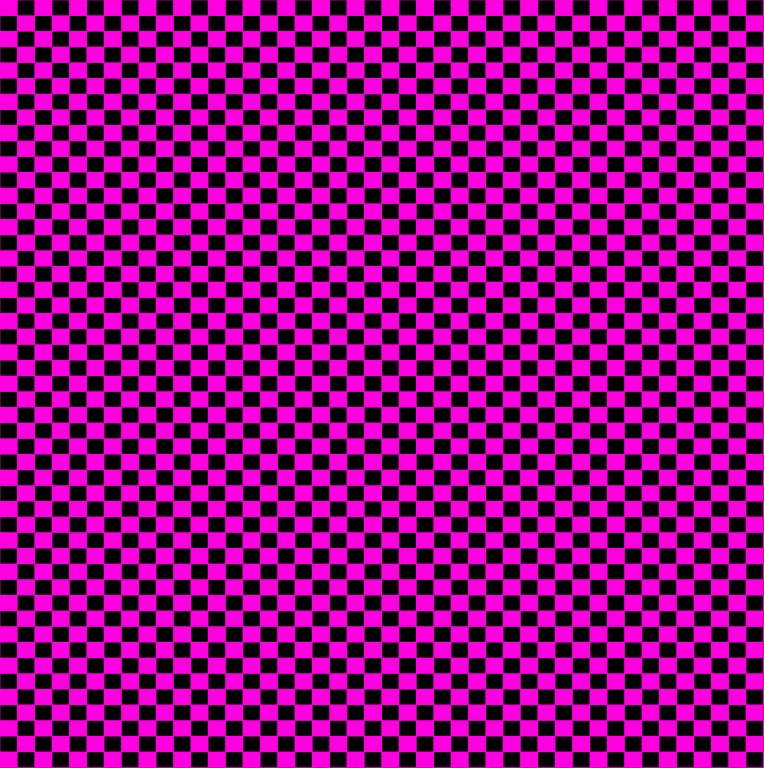
A WebGL 2 fragment shader for this pattern:

```glsl
#version 300 es
precision highp float;
// Checkerboard of black blocks on magenta, anchored at the top left.
// Two interleaved lattices of blocks, each the product of a band across
// and a band down, with edges smoothed by their coverage of a pixel.

uniform vec2 u_resolution;
out vec4 outColor;

const vec2 CELLS = vec2(44.04, 49.03);  // cells across and down the canvas
const float INSET = 0.02;               // gap on each block side, in cells
const vec3 MAGENTA = vec3(0.995, 0.0, 0.874);
const vec3 BLACK = vec3(0.0);

// Per-axis coverage of bands filling the first of every two cells.
vec2 bandCoverage(vec2 p, vec2 pixel) {
    vec2 fromCentre = abs(mod(p + 0.5, 2.0) - 1.0);
    return clamp((0.5 - INSET - fromCentre) / pixel + 0.5, 0.0, 1.0);
}

// Coverage of one lattice of blocks whose first cell is at the origin.
float blocks(vec2 p, vec2 pixel) {
    vec2 band = bandCoverage(p, pixel);
    return band.x * band.y;
}

void main() {
    vec2 uv = gl_FragCoord.xy / u_resolution;
    vec2 p = vec2(uv.x, 1.0 - uv.y) * CELLS;  // cell units, top left origin
    vec2 pixel = CELLS / u_resolution;        // one pixel in cell units

    // The lattices start one cell across and one cell down.
    float ink = blocks(p - vec2(1.0, 0.0), pixel)
              + blocks(p - vec2(0.0, 1.0), pixel);

    outColor = vec4(mix(MAGENTA, BLACK, min(ink, 1.0)), 1.0);
}
```
